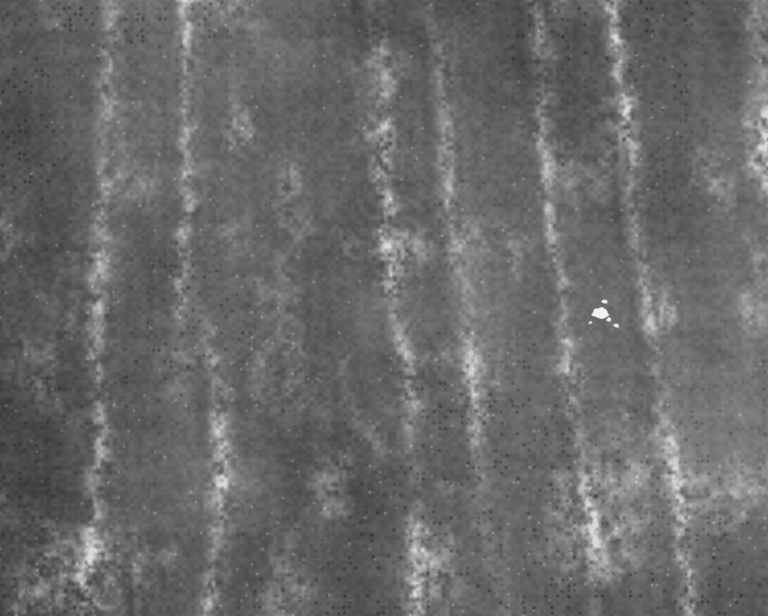
This texture is drawn by a WebGL 1 fragment shader. Its source:

```glsl
precision highp float;
// Weathered grey ground with grainy, slightly fanning pale streaks and ragged tufts.
uniform vec2 u_resolution;

float hash(vec2 p) {
  return fract(sin(dot(p, vec2(127.1, 311.7))) * 43758.5453);
}

float noise(vec2 p) {
  vec2 cell = floor(p);
  vec2 f = fract(p);
  f = f * f * (3.0 - 2.0 * f);
  float low = mix(hash(cell), hash(cell + vec2(1.0, 0.0)), f.x);
  float high = mix(hash(cell + vec2(0.0, 1.0)), hash(cell + 1.0), f.x);
  return mix(low, high, f.y);
}

float fbm(vec2 p) {
  float sum = 0.0;
  float gain = 0.5;
  for (int i = 0; i < 5; i++) {
    sum += gain * noise(p);
    p = mat2(1.6, 1.2, -1.2, 1.6) * p + 7.3;
    gain *= 0.5;
  }
  return sum / 0.97;
}

// Soft round patch
float glow(vec2 p, vec2 center, float radius) {
  vec2 d = (p - center) / radius;
  return exp(-dot(d, d));
}

// Narrow line with a wider halo, fading in and out along its length
float streak(vec2 p, float top, float foot, float width, float seed) {
  float center = mix(foot, top, p.y);
  center += 0.022 * (noise(vec2(p.y * 6.0, seed)) - 0.5);
  center += 0.012 * (noise(vec2(p.y * 30.0, seed + 4.0)) - 0.5);
  float d = (p.x - center) / width;
  float fade = 0.3 + 0.8 * smoothstep(0.25, 0.8, noise(vec2(p.y * 8.0, seed + 9.0)));
  float shadow = exp(-(d + 2.2) * (d + 2.2));
  return fade * (exp(-d * d) + 0.35 * exp(-d * d / 9.0)) - 0.22 * shadow;
}

// Sparse round dots, one candidate per cell
float specks(vec2 p, float cells, float density) {
  vec2 q = p * cells;
  vec2 cell = floor(q);
  vec2 center = 0.35 + 0.3 * vec2(hash(cell + 3.1), hash(cell + 8.7));
  float dot_ = 1.0 - smoothstep(0.1, 0.5, length(q - cell - center));
  return dot_ * step(1.0 - density, hash(cell + 17.0));
}

// Small cluster of bright flecks around one larger fleck
float flecks(vec2 p, vec2 center) {
  float cover = 0.0;
  for (int i = 0; i < 7; i++) {
    float k = float(i);
    float big = 1.0 - step(0.5, k);
    vec2 offset = (vec2(hash(vec2(k, 2.0)), hash(vec2(k, 5.0))) - 0.5) * vec2(0.06, 0.045);
    float radius = mix(0.003, 0.011, big);
    float d = length((p - center - offset * (1.0 - big)) * vec2(0.9, 1.15));
    d += 0.005 * (noise(p * 180.0) - 0.5);
    cover = max(cover, 1.0 - smoothstep(radius - 0.002, radius + 0.002, d));
  }
  return cover;
}

float allStreaks(vec2 p) {
  float upper = smoothstep(0.3, 0.55, p.y);
  float sum = 0.8 * streak(p, 0.174, 0.147, 0.012, 1.0);
  sum += upper * streak(p, 0.298, 0.288, 0.011, 2.0);
  sum += (1.0 - upper) * streak(p, 0.345, 0.352, 0.012, 3.0);
  sum += streak(p, 0.616, 0.680, 0.013, 4.0);
  sum += 0.7 * streak(p, 0.700, 0.815, 0.014, 5.0);
  sum += 0.8 * streak(p, 0.860, 0.965, 0.011, 6.0);
  sum += 1.1 * streak(p, 0.985, 1.130, 0.012, 7.0);
  sum += 1.8 * streak(p, 1.220, 1.390, 0.025, 8.0);
  return sum;
}

float allGlows(vec2 p) {
  float sum = glow(p, vec2(0.13, 0.01), 0.10) + glow(p, vec2(0.70, 0.06), 0.06);
  sum += glow(p, vec2(0.652, 0.60), 0.028) + 0.8 * glow(p, vec2(0.765, 0.61), 0.04);
  sum += 0.8 * glow(p, vec2(0.37, 0.62), 0.03) + 0.7 * glow(p, vec2(0.37, 0.20), 0.05);
  sum += 0.6 * glow(p, vec2(0.09, 0.35), 0.025) + 0.6 * glow(p, vec2(0.98, 0.20), 0.09);
  return sum;
}

float allShades(vec2 p) {
  float sum = glow(p, vec2(0.04, 0.26), 0.15) + glow(p, vec2(0.49, 0.38), 0.13);
  return sum + 0.7 * glow(p, vec2(0.90, 0.38), 0.08) + 0.7 * glow(p, vec2(1.13, 0.72), 0.09);
}

void main() {
  vec2 p = gl_FragCoord.xy / u_resolution.y;

  // Fine grain and the ragged mask that breaks up every pale area
  float grain = noise(p * 150.0) - 0.5;
  float ragged = smoothstep(0.25, 0.75, fbm(p * vec2(62.0, 50.0)));

  // Broad mottling with faint woven lines
  float tone = 0.352 + 0.045 * p.x - 0.05 * allShades(p);
  tone += 0.25 * (fbm(p * vec2(5.0, 4.0)) - 0.5);
  tone += 0.03 * (noise(p * vec2(8.0, 70.0)) - 0.5);
  tone += 0.03 * (noise(p * vec2(90.0, 6.0)) - 0.5);

  // Tufts, streaks and patches
  float tufts = smoothstep(0.48, 0.75, fbm(p * vec2(13.0, 10.0) + 20.0));
  float pale = 0.11 * tufts + 0.16 * allStreaks(p) + 0.12 * allGlows(p);
  tone += pale * (0.35 + 1.1 * ragged);
  tone += grain * (0.07 + 0.8 * max(pale, 0.0));

  // Dark and light specks
  float pitted = smoothstep(0.4, 0.65, fbm(p * 4.0 + 40.0));
  tone -= 0.10 * specks(p, 110.0, 0.16) * (0.3 + 0.7 * pitted);
  tone += 0.12 * specks(p + 0.37, 120.0, 0.03);

  tone = mix(clamp(tone, 0.23, 0.85), 0.95, flecks(p, vec2(0.974, 0.492)));
  gl_FragColor = vec4(vec3(tone), 1.0);
}
```
